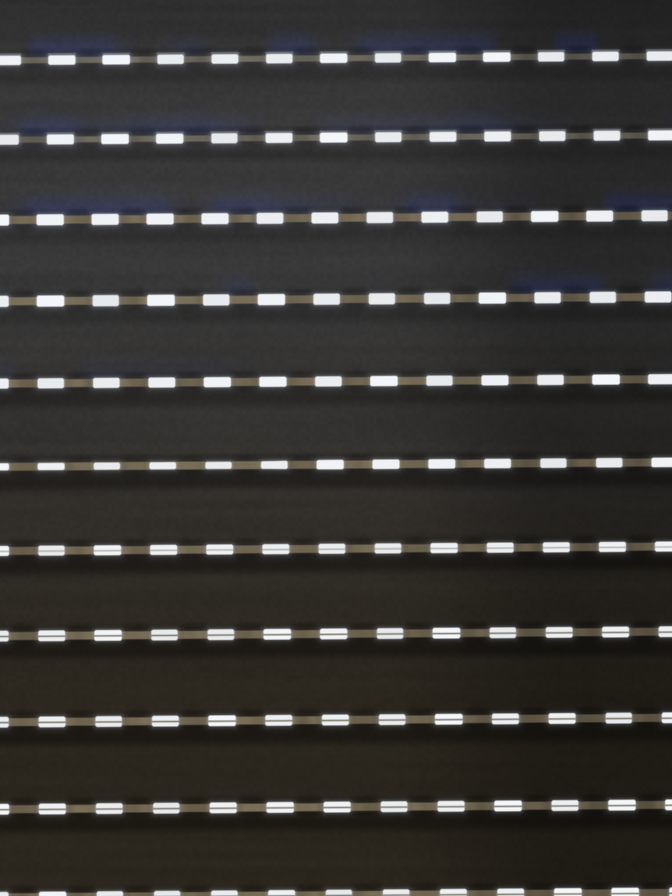
Reproduce this pattern procedurally as a Shadertoy shader.

```glsl
// Eleven rows of glowing dashes on dim horizontal slats, seen slightly from above.
// Each row is a tan strip with rounded-box lights; the spacing widens downward
// and the lights split into thin twin lines in the lower rows.

const int ROWS = 11;
const float TILT = 0.005;
const vec3 TAN = vec3(0.43, 0.39, 0.31);
const vec3 WHITE = vec3(0.96, 0.97, 0.98);

float hash(vec2 p) {
    vec3 q = fract(vec3(p.xyx) * 0.1031);
    q += dot(q, q.yzx + 33.33);
    return fract((q.x + q.y) * q.z);
}

float noise(vec2 p) {
    vec2 cell = floor(p), f = fract(p);
    f = f * f * (3.0 - 2.0 * f);
    float low = mix(hash(cell), hash(cell + vec2(1, 0)), f.x);
    float high = mix(hash(cell + vec2(0, 1)), hash(cell + 1.0), f.x);
    return mix(low, high, f.y);
}

float roundBox(vec2 p, vec2 halfSize, float radius) {
    vec2 q = abs(p) - halfSize + radius;
    return length(max(q, 0.0)) + min(max(q.x, q.y), 0.0) - radius;
}

float fill(float d, float soft) {
    return 1.0 - smoothstep(-soft, soft, d);
}

float bump(float x, float center, float width) {
    float t = (x - center) / width;
    return exp(-t * t);
}

// Row height measured from the top, with growing gaps.
float rowHeight(float row) {
    return 0.065 + 0.088 * row + 0.00054 * row * row;
}

// Horizontal place of the middle light in a row.
float rowShift(float row) {
    return row < 1.5 ? 0.4965 : 0.4835 + 0.0026 * (row - 2.0);
}

// Dim wall: cool above, brown below, darker to the right.
vec3 wall(vec2 uv) {
    vec3 color = mix(vec3(0.222, 0.22, 0.222), vec3(0.168, 0.15, 0.115),
                     smoothstep(0.25, 0.85, uv.y));
    color *= 1.0 - 0.28 * smoothstep(0.55, 0.85, uv.x);
    color *= mix(0.82, 1.0, smoothstep(0.0, 0.09, uv.y));
    float streaks = noise(uv * vec2(3.0, 110.0)) - 0.5;
    float grain = noise(uv * vec2(190.0, 250.0)) - 0.5;
    return color * (1.0 + 0.09 * streaks + 0.08 * grain);
}

// Soft shade under a strip and blue haze around the upper rows.
vec3 shadeSlat(vec3 color, vec2 uv, float below, float row) {
    float shade = smoothstep(0.002, 0.007, below) * (1.0 - smoothstep(0.018, 0.033, below));
    color *= 1.0 - mix(0.16, 0.36, smoothstep(2.0, 6.0, row)) * shade;
    color *= 1.0 - 0.25 * bump(below, -0.009, 0.004);
    float patches = smoothstep(0.4, 0.8, noise(vec2(uv.x * 14.0, row * 7.3)));
    float haze = bump(below, -0.014, 0.013) * patches * (1.0 - smoothstep(2.5, 5.0, row));
    return color + vec3(0.0, 0.015, 0.10) * haze;
}

// One strip with its lights; p.y grows downward from the strip center.
vec3 drawStrip(vec3 color, vec2 uv, float below, float row, float aspect, float soft) {
    float pitch = 0.0809 + 0.00043 * row;
    float column = (uv.x - rowShift(row)) / pitch;
    float index = floor(column + 0.5);
    vec2 p = vec2((column - index) * pitch * aspect, below);
    float vary = hash(vec2(index + 20.0, row + 3.0));
    float upper = 1.0 - smoothstep(1.0, 2.0, row);
    float split = smoothstep(5.0, 7.0, row);

    // Tan strip, grayer and thinner at the top
    float strip = fill(abs(p.y) - mix(0.0044, 0.0033, upper), soft);
    float middle = smoothstep(0.4, 0.8, 2.0 * abs(column - index));
    vec3 tan_ = mix(TAN, vec3(0.37, 0.37, 0.35), 0.6 * upper);
    tan_ *= (0.84 + 0.22 * middle) * (0.9 + 0.2 * noise(vec2(uv.x * 60.0, row * 5.0)));
    tan_ *= 1.0 - 0.15 * smoothstep(0.55, 0.9, uv.x);
    color = mix(color, tan_, 0.92 * strip);

    // Glow and pale upper fringe
    vec2 size = vec2(0.0150, 0.0052 + 0.0011 * bump(row, 2.6, 1.5));
    size.x *= 0.97 + 0.06 * vary;
    size.y -= 0.0014 * bump(row, 5.0, 0.5) * (1.0 - smoothstep(0.35, 0.5, uv.x));
    size.y += 0.0008 * split;
    float box = roundBox(p, size, 0.0025);
    color += vec3(0.19, 0.20, 0.22) * exp(-max(box, 0.0) / 0.0028);
    float fringe = roundBox(p + vec2(0.0, 0.0055), vec2(0.0155, 0.0022), 0.001);
    color = mix(color, vec3(0.48, 0.50, 0.52), 0.7 * upper * fill(fringe, soft));

    // Solid light, cut into two lines where the row is split
    float light = fill(box, soft);
    float slit = fill(abs(p.y - 0.0005) - 0.0009, soft);
    vec3 glow = WHITE * (0.94 + 0.06 * vary);
    glow = mix(glow, vec3(0.44, 0.42, 0.37), 0.85 * split * slit);
    return mix(color, glow, light);
}

void mainImage(out vec4 fragColor, in vec2 fragCoord) {
    vec2 uv = fragCoord / iResolution.xy;
    uv.y = 1.0 - uv.y;
    float aspect = iResolution.x / iResolution.y;
    float soft = max(0.0012, 0.7 / iResolution.y);
    vec3 color = wall(uv);
    for (int i = 0; i < ROWS; i++) {
        float row = float(i);
        float below = uv.y - rowHeight(row) + TILT * (uv.x - 0.5);
        color = shadeSlat(color, uv, below, row);
        if (abs(below) < 0.03) color = drawStrip(color, uv, below, row, aspect, soft);
    }
    fragColor = vec4(clamp(color, 0.0, 1.0), 1.0);
}
```
